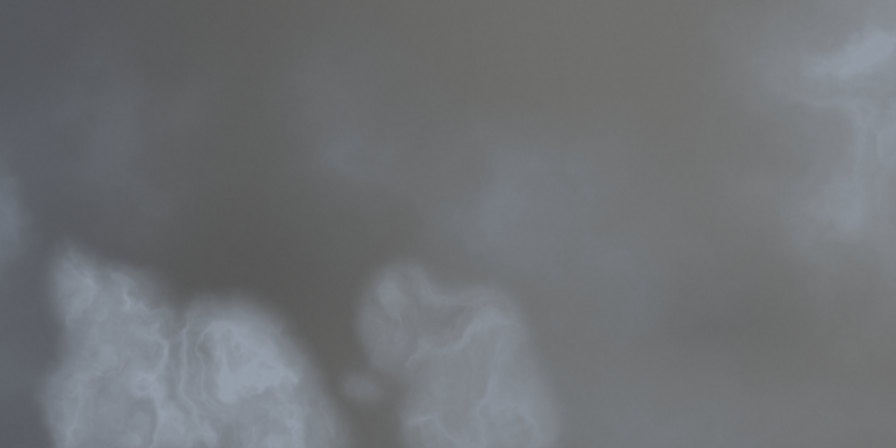
Give the GLSL for this texture, as a WebGL 2 fragment shader.

```glsl
#version 300 es
precision highp float;
// Pale blue smoke billowing from below against a dim warm-grey backdrop.

#define SHADOW_GREY vec3(0.345, 0.345, 0.345)
#define LIT_GREY    vec3(0.435, 0.435, 0.430)
#define SMOKE_BLUE  vec3(0.590, 0.630, 0.680)
#define HAZE_BLUE   vec3(0.500, 0.540, 0.590)
#define WARP_AMOUNT 0.085
#define CURL_SCALE  6.0
#define EDGE_SOFT   0.05
#define WISP_GAIN   0.55
#define GRAIN       0.008

uniform vec2 u_resolution;
out vec4 fragColor;

float hash(vec2 p) {
    vec3 q = fract(p.xyx * vec3(0.1031, 0.1030, 0.0973));
    q += dot(q, q.yzx + 33.33);
    return fract((q.x + q.y) * q.z);
}

float noise(vec2 p) {
    vec2 cell = floor(p), f = fract(p);
    f = f * f * (3.0 - 2.0 * f);
    return mix(mix(hash(cell), hash(cell + vec2(1, 0)), f.x),
               mix(hash(cell + vec2(0, 1)), hash(cell + vec2(1, 1)), f.x), f.y);
}

float fbm(vec2 p) {
    float sum = 0.0, gain = 0.5;
    for (int i = 0; i < 5; i++) {
        sum += gain * noise(p);
        p = mat2(1.6, 1.2, -1.2, 1.6) * p + 7.3;
        gain *= 0.5;
    }
    return sum;
}

// Thin bright folds where the noise crosses its middle value.
float folds(vec2 p) {
    float sum = 0.0, gain = 0.5;
    for (int i = 0; i < 4; i++) {
        float ridge = 1.0 - abs(2.0 * noise(p) - 1.0);
        sum += gain * ridge * ridge;
        p = mat2(1.5, 1.1, -1.1, 1.5) * p + 3.7;
        gain *= 0.5;
    }
    return sum;
}

float glow(vec2 p, vec2 centre, vec2 radius) {
    vec2 d = (p - centre) / radius;
    return exp(-dot(d, d));
}

float ellipse(vec2 p, vec2 centre, vec2 radius) {
    return (length((p - centre) / radius) - 1.0) * min(radius.x, radius.y);
}

float smoothUnion(float a, float b, float k) {
    float h = max(k - abs(a - b), 0.0) / k;
    return min(a, b) - 0.25 * h * h * k;
}

float leftPlume(vec2 p) {
    float d = ellipse(p, vec2(0.48, 0.13), vec2(0.19, 0.18));
    d = smoothUnion(d, ellipse(p, vec2(0.28, 0.27), vec2(0.10, 0.11)), 0.04);
    d = smoothUnion(d, ellipse(p, vec2(0.18, 0.35), vec2(0.05, 0.06)), 0.04);
    d = smoothUnion(d, ellipse(p, vec2(0.24, 0.07), vec2(0.14, 0.15)), 0.06);
    return smoothUnion(d, ellipse(p, vec2(0.62, 0.00), vec2(0.15, 0.13)), 0.05);
}

float rightPlume(vec2 p) {
    float d = ellipse(p, vec2(0.92, 0.29), vec2(0.10, 0.10));
    d = smoothUnion(d, ellipse(p, vec2(1.05, 0.25), vec2(0.11, 0.11)), 0.05);
    d = smoothUnion(d, ellipse(p, vec2(1.07, 0.08), vec2(0.16, 0.18)), 0.06);
    return smoothUnion(d, ellipse(p, vec2(0.82, 0.14), vec2(0.03, 0.025)), 0.03);
}

void main() {
    vec2 p = gl_FragCoord.xy / u_resolution.y;
    p.x *= 2.0 * u_resolution.y / u_resolution.x;

    // Domain warp that curls the smoke
    vec2 warp = vec2(fbm(p * CURL_SCALE), fbm(p * CURL_SCALE + 19.7)) - 0.48;
    vec2 q = p + WARP_AMOUNT * warp;
    float cloud = fbm(q * 5.0 + 2.5 * warp);
    float wisps = folds(q * vec2(8.0, 6.5) + 2.0 * warp);

    // Backdrop, lit from the right
    float light = smoothstep(0.25, 1.5, p.x + 0.12 * p.y);
    vec3 color = mix(SHADOW_GREY, LIT_GREY, light);
    color -= 0.035 * glow(p, vec2(1.60, 0.29), vec2(0.25, 0.12));
    color -= 0.020 * glow(p, vec2(0.62, 0.40), vec2(0.25, 0.16));
    color += vec3(-0.01, 0.0, 0.02) * smoothstep(0.5, 0.0, p.x);

    // Faint drifting haze
    vec2 h = p + 0.25 * warp;
    float haze = 0.45 * glow(h, vec2(1.14, 0.54), vec2(0.20, 0.13));
    haze += 0.34 * glow(h, vec2(0.77, 0.67), vec2(0.13, 0.17));
    haze += 0.24 * glow(h, vec2(0.28, 0.68), vec2(0.18, 0.20));
    haze += 0.48 * glow(h, vec2(-0.02, 0.48), vec2(0.09, 0.18));
    haze += 0.25 * glow(h, vec2(0.12, 0.08), vec2(0.25, 0.22));
    haze += 0.28 * glow(h, vec2(1.35, 0.36), vec2(0.25, 0.20));
    haze += 0.30 * glow(h, vec2(1.55, 0.04), vec2(0.50, 0.13));
    color = mix(color, HAZE_BLUE, clamp(haze * (0.45 + 1.15 * cloud), 0.0, 1.0));

    // Bright bank in the upper right
    float bank = glow(h, vec2(2.02, 0.86), vec2(0.30, 0.36));
    bank += 0.45 * glow(h, vec2(1.90, 0.50), vec2(0.19, 0.16));
    color = mix(color, SMOKE_BLUE, clamp(bank * (0.40 + 0.75 * cloud), 0.0, 0.85));

    // Dense plumes with crisp rims and folded interiors
    float dLeft = leftPlume(q), dRight = rightPlume(q);
    float left = smoothstep(EDGE_SOFT, -EDGE_SOFT, dLeft);
    float right = smoothstep(EDGE_SOFT, -EDGE_SOFT, dRight);
    float body = 0.12 + WISP_GAIN * wisps + 0.50 * cloud;
    float core = 0.25 * glow(p, vec2(0.50, 0.08), vec2(0.22, 0.16));
    float rim = exp(-pow(min(dLeft, dRight) / 0.015, 2.0));
    float density = max(left * (body + core), right * body * 0.78) + 0.06 * rim;
    color = mix(color, SMOKE_BLUE, clamp(density, 0.0, 0.95));

    color += GRAIN * (noise(p * 180.0) - 0.5);
    fragColor = vec4(color, 1.0);
}
```
